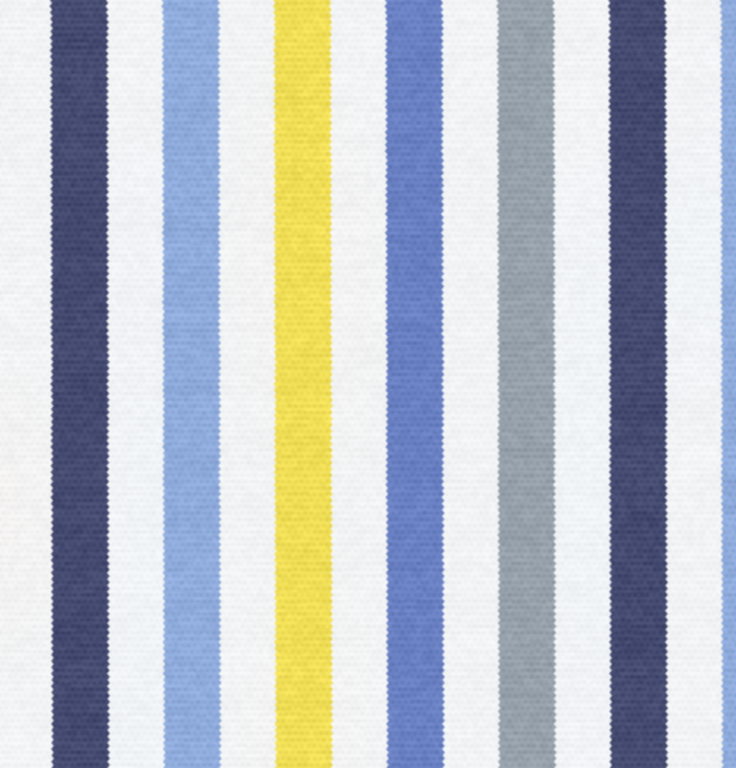
Reproduce this texture procedurally as a Shadertoy shader.

```glsl
// Woven cotton with vertical stripes in five colours on white, finely ribbed.

float hash(vec2 p) {
    vec3 q = fract(vec3(p.xyx) * 0.1031);
    q += dot(q, q.yzx + 33.33);
    return fract((q.x + q.y) * q.z);
}

float noise(vec2 p) {
    vec2 i = floor(p), f = fract(p);
    f = f * f * (3.0 - 2.0 * f);
    return mix(mix(hash(i), hash(i + vec2(1, 0)), f.x),
               mix(hash(i + vec2(0, 1)), hash(i + vec2(1, 1)), f.x), f.y);
}

vec3 stripeColor(float index) {
    vec3 colors[5] = vec3[5](
        vec3(0.27, 0.29, 0.44),   // navy
        vec3(0.56, 0.67, 0.86),   // sky blue
        vec3(0.94, 0.87, 0.34),   // yellow
        vec3(0.41, 0.50, 0.76),   // blue
        vec3(0.59, 0.63, 0.67));  // grey
    return colors[int(mod(index, 5.0))];
}

void mainImage(out vec4 fragColor, in vec2 fragCoord) {
    vec2 uv = fragCoord / iResolution.xy;
    float rows = uv.y * 122.0;
    float row = floor(rows);

    // Stripes: slight lean, with edges stepped by the weft threads
    float tooth = 0.0010 * cos(6.2832 * rows) + 0.0012 * (noise(vec2(7.0, rows)) - 0.5);
    float x = (uv.x - 0.0715 + 0.002 * uv.y + tooth) / 0.1517;
    float index = floor(x + 0.25);
    float edge = abs(x - index - 0.251) - 0.251;
    float blur = max(0.018, 0.8 / (0.1517 * iResolution.x));
    float ink = 1.0 - smoothstep(-blur, blur, edge);

    // White ground drifts between warm and cool
    float drift = noise(uv * vec2(5.0, 3.0) + 4.0);
    vec3 white = mix(vec3(0.955, 0.950, 0.948), vec3(0.940, 0.955, 0.965), drift);
    vec3 color = mix(white, stripeColor(index + 5.0), ink);

    // Weave: ribs of uneven strength, offset warp crossings, thread grain
    float rib = cos(6.2832 * rows) * (0.4 + 0.6 * noise(vec2(uv.x * 22.0, row)));
    float crossing = cos(6.2832 * (uv.x * 117.0 + 0.5 * mod(row, 2.0)))
                   * (0.5 - 0.5 * cos(6.2832 * rows));
    float grain = noise(vec2(uv.x * 130.0, rows * 1.6)) - 0.5;
    float slub = noise(vec2(uv.x * 9.0, rows * 0.5)) - 0.5;
    float relief = 0.020 * rib + 0.016 * crossing + 0.050 * grain + 0.020 * slub;
    color += relief * mix(0.55, 1.0, ink);

    fragColor = vec4(clamp(color, 0.0, 1.0), 1.0);
}
```
